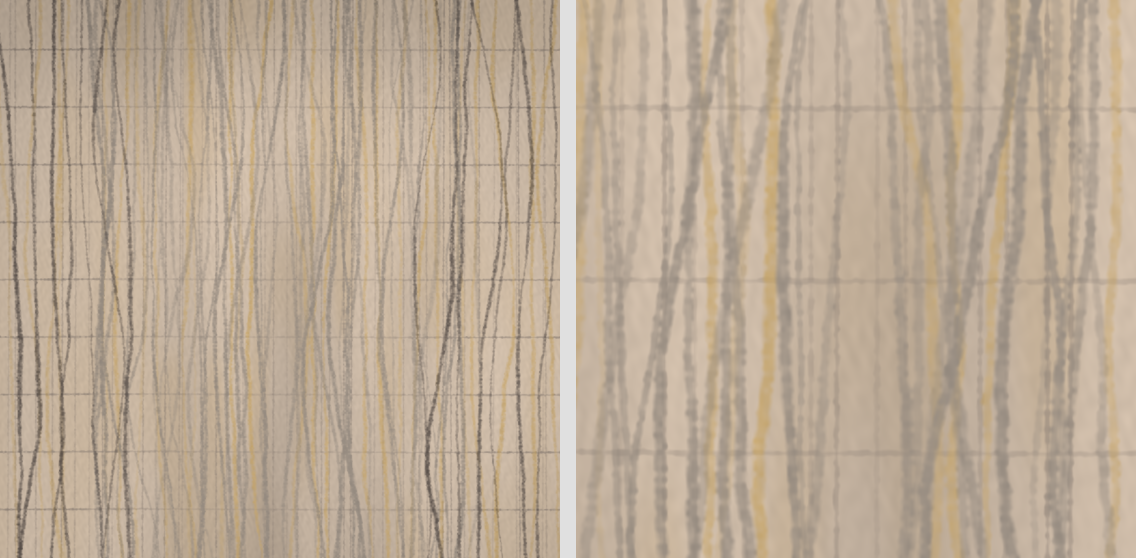
Left, the full canvas; right, a detail of the centre.
Reproduce this pattern procedurally as a WebGL 1 fragment shader.

```glsl
precision highp float;
uniform vec2 u_resolution;

const vec3 PAPER = vec3(0.825, 0.752, 0.674);
const vec3 OCHRE_WASH = vec3(0.800, 0.705, 0.575);
const vec3 GREY_WASH = vec3(0.650, 0.592, 0.535);
const vec3 SOFT_PENCIL = vec3(0.590, 0.548, 0.505);
const vec3 DARK_PENCIL = vec3(0.330, 0.295, 0.275);
const vec3 YELLOW_PENCIL = vec3(0.775, 0.640, 0.390);
const vec3 RULE_PENCIL = vec3(0.555, 0.505, 0.465);

const int SOFT_COUNT = 46;
const int DARK_COUNT = 14;
const int YELLOW_COUNT = 26;
const int RULE_COUNT = 40;
const float ROW_SPACING = 0.103;
const float ROW_OFFSET = 0.087;
const float CENTRE_X = 0.49;
const float TOOTH_SCALE = 300.0;

float hash(vec2 p) {
  vec3 q = fract(vec3(p.xyx) * 0.1031);
  q += dot(q, q.yzx + 33.33);
  return fract((q.x + q.y) * q.z);
}

float noise(vec2 p) {
  vec2 i = floor(p);
  vec2 f = fract(p);
  f = f * f * (3.0 - 2.0 * f);
  float low = mix(hash(i), hash(i + vec2(1.0, 0.0)), f.x);
  float high = mix(hash(i + vec2(0.0, 1.0)), hash(i + vec2(1.0, 1.0)), f.x);
  return mix(low, high, f.y);
}

// Smooth random track along one axis, centred on zero
float track(float t, float seed) {
  float i = floor(t);
  float f = fract(t);
  f = f * f * (3.0 - 2.0 * f);
  return mix(hash(vec2(i, seed)), hash(vec2(i + 1.0, seed)), f) - 0.5;
}

// Coverage of a pencil stroke with rough edges at a given distance
float stroke(float dist, float halfWidth, float tooth) {
  float rough = abs(dist) + (tooth - 0.5) * 0.0022;
  float blur = 0.7 / u_resolution.y;
  float body = 1.0 - smoothstep(halfWidth * 0.35 - blur, halfWidth + blur, rough);
  return body * mix(1.0, 0.45, tooth);
}

// Hand-drawn line that wanders up the sheet
float strand(vec2 p, float x, float sway, float halfWidth, float seed, float tooth) {
  float drift = track(p.y * 2.6 + hash(vec2(seed, 3.0)) * 9.0, seed) * sway
              + track(p.y * 13.0, seed + 0.37) * 0.007
              + track(p.y * 70.0, seed + 0.71) * 0.0016;
  float pressure = 1.0 + 0.7 * track(p.y * 6.0, seed + 0.53);
  return stroke(p.x - x - drift, halfWidth * pressure, tooth) * min(pressure, 1.1);
}

void main() {
  vec2 p = gl_FragCoord.xy / u_resolution.y;
  float aspect = u_resolution.x / u_resolution.y;
  p.x /= aspect;
  float middle = 1.0 - smoothstep(0.16, 0.40, abs(p.x - CENTRE_X));
  float tooth = 0.6 * noise(p * TOOTH_SCALE) + 0.4 * noise(p * TOOTH_SCALE * 0.5 + 17.0);

  // Paper with soft washes
  vec3 color = PAPER;
  float ochre = smoothstep(0.35, 0.8, noise(p * vec2(26.0, 4.0) + 5.0));
  color = mix(color, OCHRE_WASH, ochre * mix(0.25, 0.6, middle));
  float grey = smoothstep(0.35, 0.9, noise(p * vec2(9.0, 2.2) + 41.0));
  float spine = exp(-pow((p.x - CENTRE_X) / 0.045, 2.0)) * smoothstep(0.95, 0.5, p.y);
  color = mix(color, GREY_WASH, (0.40 * grey + 0.32 * spine) * middle);

  // Straight ruled lines: upright, then level
  for (int i = 0; i < RULE_COUNT; i++) {
    float k = float(i);
    float x = (k + hash(vec2(k, 11.0))) / float(RULE_COUNT);
    float lean = (hash(vec2(k, 12.0)) - 0.5) * 0.012;
    float cover = stroke(p.x - x - lean * p.y, 0.0020, tooth);
    color = mix(color, RULE_PENCIL, cover * (0.25 + 0.4 * hash(vec2(k, 13.0))));
  }
  float row = (p.y - ROW_OFFSET + track(p.x * 4.0, 90.0) * 0.002) / ROW_SPACING;
  float level = (fract(row + 0.5) - 0.5) * ROW_SPACING;
  color = mix(color, RULE_PENCIL, stroke(level, 0.0022, tooth) * mix(0.75, 0.38, middle));

  // Yellow strands
  for (int i = 0; i < YELLOW_COUNT; i++) {
    float k = float(i);
    float x = (k + hash(vec2(k, 21.0))) / float(YELLOW_COUNT);
    float cover = strand(p, x, 0.045, 0.0042, k + 200.0, tooth);
    color = mix(color, YELLOW_PENCIL, cover * (0.30 + 0.45 * hash(vec2(k, 22.0))));
  }

  // Soft grey strands crowd the middle
  for (int i = 0; i < SOFT_COUNT; i++) {
    float k = float(i);
    float x = mix(0.17, 0.83, (k + hash(vec2(k, 31.0))) / float(SOFT_COUNT));
    float cover = strand(p, x, 0.075, mix(0.0028, 0.0048, hash(vec2(k, 32.0))), k + 300.0, tooth);
    color = mix(color, SOFT_PENCIL, cover * (0.45 + 0.50 * hash(vec2(k, 33.0))));
  }

  // Dark strands alternate between the two sides
  for (int i = 0; i < DARK_COUNT; i++) {
    float k = float(i);
    float x = 0.24 * (k + hash(vec2(k, 41.0))) / float(DARK_COUNT);
    x = mod(k, 2.0) < 0.5 ? x + 0.01 : 1.0 - x;
    float weight = hash(vec2(k, 42.0));
    float cover = strand(p, x, 0.065, mix(0.0024, 0.0048, weight), k + 400.0, tooth);
    color = mix(color, DARK_PENCIL, cover * mix(0.45, 0.90, weight));
  }

  // Paper relief and uneven light
  vec2 fibre = vec2(p.x + 0.4 * p.y, p.y - 0.4 * p.x) * vec2(190.0, 110.0);
  float relief = noise(fibre) - noise(fibre + vec2(0.6, -0.5));
  float light = 1.0 - 0.09 * smoothstep(0.25, 0.75, length(p - vec2(0.52, 0.45)));
  light -= 0.06 * smoothstep(0.75, 1.0, p.y);
  light += 0.05 * (noise(p * 3.0 + 8.0) - 0.5);
  gl_FragColor = vec4(color * (light + 0.04 * relief), 1.0);
}
```
